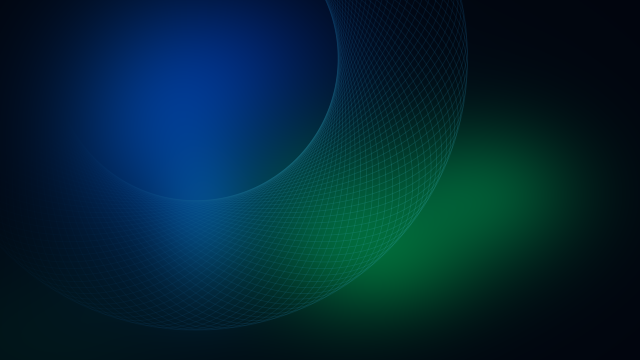
Reproduce this background procedurally as a Shadertoy shader.

```glsl
// Rotated ellipses woven into a ring of fine lines over soft blue and green glows.

const float PI = 3.14159265;

// Soft elliptical spot of light, 1 at its centre.
float glow(vec2 p, vec2 centre, vec2 spread) {
    vec2 d = (p - centre) / spread;
    return exp(-dot(d, d));
}

// Approximate distance to the outline of an axis-aligned ellipse.
float ellipseDistance(vec2 p, vec2 radii) {
    vec2 n = p / radii;
    float k = length(n);
    return abs(k - 1.0) * k / max(length(n / radii), 1e-4);
}

// Coverage of many thin ellipses turned about a shared centre.
float ellipseMesh(vec2 q, float pixel, float strength) {
    const int COUNT = 60;
    float gap = 1.0;
    for (int i = 0; i < COUNT; i++) {
        float a = PI * float(i) / float(COUNT);
        float c = cos(a), s = sin(a);
        vec2 turned = vec2(c * q.x + s * q.y, c * q.y - s * q.x);
        float d = ellipseDistance(turned, vec2(0.755, 0.395));
        gap *= 1.0 - strength * clamp(0.5 + (0.001 - d) / pixel, 0.0, 1.0);
    }
    return 1.0 - gap;
}

vec3 background(vec2 p) {
    vec3 col = vec3(0.003, 0.018, 0.052);
    col += vec3(0.0, 0.03, 0.045) * glow(p, vec2(0.80, 0.50), vec2(0.75, 0.50));

    // Blue light on the left
    col += vec3(0.0, 0.17, 0.40) * glow(p, vec2(0.45, 0.65), vec2(0.30, 0.34));
    col += vec3(0.0, 0.05, 0.20) * glow(p, vec2(0.69, 0.84), vec2(0.30, 0.24));
    col += vec3(0.01, 0.12, 0.20) * glow(p, vec2(0.56, 0.37), vec2(0.14, 0.20));

    // Green light on the right, with a faint teal corner
    col += vec3(0.0, 0.27, 0.11) * glow(p, vec2(1.36, 0.46), vec2(0.26, 0.20));
    col += vec3(0.0, 0.28, 0.11) * glow(p, vec2(0.95, 0.37), vec2(0.28, 0.25));
    col += vec3(0.0, 0.13, 0.04) * glow(p, vec2(1.12, 0.25), vec2(0.25, 0.16));
    col += vec3(0.0, 0.06, 0.04) * glow(p, vec2(0.10, 0.05), vec2(0.50, 0.25));
    return col;
}

void mainImage(out vec4 fragColor, in vec2 fragCoord) {
    vec2 p = fragCoord / iResolution.y;
    vec3 col = background(p);

    // Ring lines fade away to the upper left and turn cyan to the lower right
    vec2 q = p - vec2(0.544, 0.838);
    float facing = dot(q, vec2(0.9, -0.43)) / max(length(q), 1e-4);
    float strength = 0.27 * smoothstep(-0.75, 0.9, facing);
    float lit = glow(p, vec2(1.12, 0.42), vec2(0.50, 0.42));
    vec3 lineColor = mix(vec3(0.05, 0.32, 0.56), vec3(0.17, 0.62, 0.62), lit);
    float mesh = ellipseMesh(q, 1.0 / iResolution.y, strength);
    col = mix(col, lineColor, mesh * (0.65 + 0.35 * lit));

    fragColor = vec4(col, 1.0);
}
```
